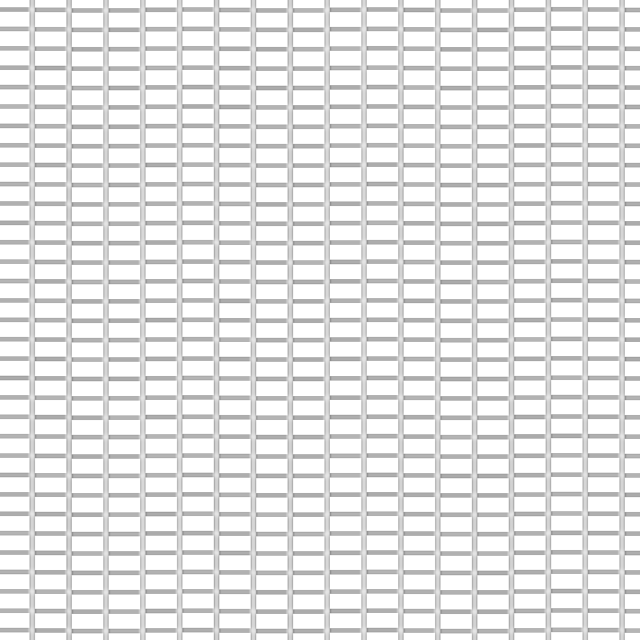
Write a Shadertoy shader that draws this texture.

```glsl
// Woven wire mesh: light upright wires crossing over darker thin bars on white.
// Each grid family is a repeated distance to the nearest axis, shaded as a rod;
// the bars of each bay sit slightly higher or lower than those of the next.

const float COLUMNS = 17.36;          // upright wires per canvas width
const float ROWS = 33.0;              // bars per canvas height
const vec2  ORIGIN = vec2(0.0504, 0.0146); // first wire and first bar
const float WIRE_HALF = 0.0042;       // half width of an upright wire
const float BAR_HALF = 0.0034;        // half width of a bar
const float EDGE_SOFT = 0.0004;       // softness added to every edge
const float BAY_SHIFT = 0.0008;       // height drift between bays
const float BAY_PERIOD = 5.0;         // bays per cycle of that drift
const float BAY_PHASE = 2.4;          // bay where the bars hang lowest
const float BAY_RISE = 0.0008;        // lift of the bays at the far right
const float BAY_JITTER = 0.0002;      // irregular part of the drift
const float TONE_WEAR = 0.04;         // tone variation between repeats
const vec3 PAPER = vec3(1.0);
const vec3 WIRE_LIGHT = vec3(0.83);
const vec3 WIRE_EDGE = vec3(0.64);
const vec3 GLINT = vec3(0.90);
const vec3 BAR_LIGHT = vec3(0.69);
const vec3 BAR_EDGE = vec3(0.54);
const vec3 SHADOW = vec3(0.46);

float hash(vec2 p) {
    vec3 q = fract(vec3(p.xyx) * 0.1031);
    q += dot(q, q.yzx + 33.33);
    return fract((q.x + q.y) * q.z);
}

// Antialiased coverage of a strip around its axis
float strip(float d, float halfWidth, float pixel) {
    return clamp((halfWidth - abs(d)) / (pixel + EDGE_SOFT) + 0.5, 0.0, 1.0);
}

// Vertical offset of all bars within one bay
float bayOffset(float bay) {
    float drift = cos(6.2832 * (bay - BAY_PHASE) / BAY_PERIOD);
    float rise = BAY_RISE * smoothstep(13.0, 16.0, bay);
    float jitter = BAY_JITTER * (2.0 * hash(vec2(bay, 7.0)) - 1.0);
    return rise + jitter - BAY_SHIFT * drift;
}

vec3 meshColor(vec2 p, float pixel) {
    // Nearest wire and bar, with signed distances in canvas units
    float u = (p.x - ORIGIN.x) * COLUMNS;
    float column = floor(u + 0.5);
    float bay = floor(u) + 1.0;
    float v = (p.y - ORIGIN.y - bayOffset(bay)) * ROWS;
    float row = floor(v + 0.5);
    float dx = (u - column) / COLUMNS;
    float dy = (v - row) / ROWS;
    float barWear = TONE_WEAR * (hash(vec2(bay, row) + 50.0) - 0.5);
    float wireWear = TONE_WEAR * (hash(vec2(column, 90.0)) - 0.5);

    // Bars: dark rims, shadowed right of each wire and lit on its left
    float rim = smoothstep(0.45, 1.0, abs(dy) / BAR_HALF);
    vec3 bar = mix(BAR_LIGHT, BAR_EDGE, 0.7 * rim) + barWear;
    float nearWire = 1.0 - smoothstep(WIRE_HALF, WIRE_HALF * 1.9, abs(dx));
    bar = mix(bar, dx > 0.0 ? SHADOW : GLINT, 0.6 * nearWire);

    // Wires: rounded, dim between the bars, with a glint at each crossing
    float curve = smoothstep(0.25, 1.0, abs(dx) / WIRE_HALF);
    vec3 wire = mix(WIRE_LIGHT, WIRE_EDGE, curve) + wireWear;
    float crossing = exp(-pow(dy / (1.4 * BAR_HALF), 2.0));
    float shine = 0.7 + 0.3 * hash(vec2(column, row));
    wire = mix(wire, GLINT, crossing * shine * (1.0 - 0.3 * curve));

    vec3 color = mix(PAPER, bar, strip(dy, BAR_HALF, pixel));
    return mix(color, wire, strip(dx, WIRE_HALF, pixel));
}

void mainImage(out vec4 fragColor, in vec2 fragCoord) {
    float pixel = 1.0 / iResolution.y;
    fragColor = vec4(meshColor(fragCoord * pixel, pixel), 1.0);
}
```
